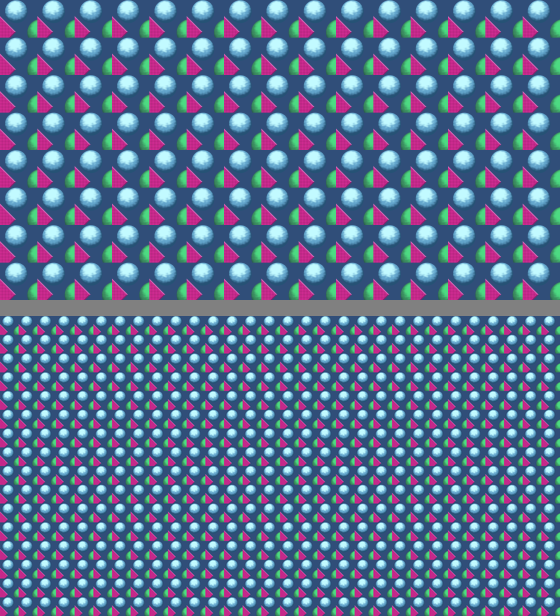
Top: one tile. Bottom: repeated 2 by 2.
This pattern is drawn by a Shadertoy shader. Its source:

```glsl
// Rows of grainy lit balls above half-hidden green domes and pink diamonds.
// Each cell is drawn with distance functions, a bumped sphere normal and
// three-tone lighting; the cell edges clip the dome and the diamond.

const vec2 REPEATS = vec2(15.0, 8.0);
const vec2 BALL_CENTER = vec2(0.437, 0.689);
const float BALL_RADIUS = 0.307;
const vec2 DOME_CENTER = vec2(1.09, 0.13);
const float DOME_RADIUS = 0.36;
const vec2 DIAMOND_CENTER = vec2(0.0, 0.146);
const float DIAMOND_SIZE = 0.425;
const float RIM_WIDTH = 0.026;
const vec2 GRAIN_CELLS = vec2(13.0, 19.0);  // whole numbers, so it wraps
const float GRAIN_BUMP = 0.26;
const float WEAVE_COUNT = 12.0;
const float WEAVE_DEPTH = 0.035;
const vec3 LIGHT_DIR = vec3(-0.14, 0.46, 0.88);
const int SAMPLES = 3;                      // per axis

const vec3 BACKGROUND = vec3(0.190, 0.305, 0.475);
const vec3 BALL_DARK = vec3(0.15, 0.32, 0.46);
const vec3 BALL_MID = vec3(0.39, 0.65, 0.80);
const vec3 BALL_LIGHT = vec3(0.76, 0.98, 1.00);
const vec3 DOME_DARK = vec3(0.16, 0.36, 0.30);
const vec3 DOME_MID = vec3(0.23, 0.55, 0.37);
const vec3 DOME_LIGHT = vec3(0.30, 0.86, 0.51);
const vec3 PINK = vec3(0.77, 0.16, 0.54);
const vec3 PINK_RIM = vec3(0.84, 0.42, 0.72);
const vec3 PINK_SHADE = vec3(0.52, 0.13, 0.42);

vec2 hashGradient(vec2 lattice) {
    vec3 h = fract(lattice.xyx * vec3(0.1031, 0.1030, 0.0973));
    h += dot(h, h.yzx + 33.33);
    float angle = 6.28318 * fract((h.x + h.y) * h.z);
    return vec2(cos(angle), sin(angle));
}

// Gradient noise that wraps after `period` lattice steps
float gradientNoise(vec2 p, vec2 period) {
    vec2 i = floor(p), f = fract(p);
    vec2 u = f * f * f * (f * (f * 6.0 - 15.0) + 10.0);
    vec2 e = vec2(0.0, 1.0);
    float a = dot(hashGradient(mod(i, period)), f);
    float b = dot(hashGradient(mod(i + e.yx, period)), f - e.yx);
    float c = dot(hashGradient(mod(i + e.xy, period)), f - e.xy);
    float d = dot(hashGradient(mod(i + e.yy, period)), f - e.yy);
    return mix(mix(a, b, u.x), mix(c, d, u.x), u.y);
}

// Diffuse light on a bumped sphere; q is the offset from its centre in radii
float sphereLight(vec2 q, vec2 bump) {
    vec3 normal = vec3(q, sqrt(max(1.0 - dot(q, q), 0.0)));
    normal.xy += bump;
    return max(dot(normalize(normal), normalize(LIGHT_DIR)), 0.0);
}

vec3 threeTone(float light, vec3 dark, vec3 mid, vec3 bright) {
    vec3 color = mix(dark, mid, smoothstep(0.10, 0.62, light));
    return mix(color, bright, smoothstep(0.62, 0.93, light));
}

float coverage(float dist, float blur) {
    return 1.0 - smoothstep(-blur, blur, dist);
}

vec3 drawCell(vec2 p, float blur) {
    vec3 color = BACKGROUND;
    vec2 g = p * GRAIN_CELLS;
    vec2 bump = GRAIN_BUMP * vec2(gradientNoise(g, GRAIN_CELLS),
                                  gradientNoise(g + vec2(5.3, 8.7), GRAIN_CELLS));

    // Green dome, cut by the right and bottom cell edges
    vec2 q = (p - DOME_CENTER) / DOME_RADIUS;
    vec3 dome = threeTone(sphereLight(q, bump * 0.6), DOME_DARK, DOME_MID, DOME_LIGHT);
    color = mix(color, dome, coverage((length(q) - 1.0) * DOME_RADIUS, blur));

    // Pink diamond, cut by the left and bottom cell edges
    vec2 r = p - DIAMOND_CENTER;
    float edge = (abs(r.x) + abs(r.y) - DIAMOND_SIZE) * 0.70711;
    vec2 weave = sin(p * WEAVE_COUNT * 6.28318);
    vec3 diamond = PINK * (1.0 + WEAVE_DEPTH * (weave.x + weave.y));
    vec3 rim = r.y > 0.0 ? PINK_RIM : PINK_SHADE;
    diamond = mix(diamond, rim, smoothstep(-RIM_WIDTH - blur, -RIM_WIDTH + blur, edge));
    color = mix(color, diamond, coverage(edge, blur));

    // Pale blue ball
    q = (p - BALL_CENTER) / BALL_RADIUS;
    vec3 ball = threeTone(sphereLight(q, bump), BALL_DARK, BALL_MID, BALL_LIGHT);
    return mix(color, ball, coverage((length(q) - 1.0) * BALL_RADIUS, blur));
}

void mainImage(out vec4 fragColor, in vec2 fragCoord) {
    float blur = 0.3 * REPEATS.y / iResolution.y;
    vec3 sum = vec3(0.0);
    // Average sub-samples so the clipped cell edges are smooth too
    for (int j = 0; j < SAMPLES; j++) {
        for (int i = 0; i < SAMPLES; i++) {
            vec2 offset = (vec2(i, j) + 0.5) / float(SAMPLES) - 0.5;
            vec2 uv = (fragCoord + offset) / iResolution.xy;
            sum += drawCell(fract(uv * REPEATS), blur);
        }
    }
    fragColor = vec4(sum / float(SAMPLES * SAMPLES), 1.0);
}
```
